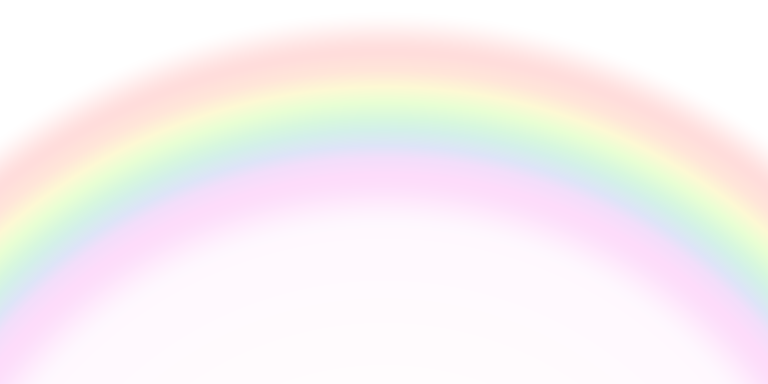
A WebGL 1 fragment shader for this background:

```glsl
precision highp float;
// A soft pastel rainbow arching over a white sky with a faint pink glow inside.
// The distance from a centre below the canvas runs through a chain of colour
// blends, from the inner glow outwards to the sky.

uniform vec2 u_resolution;

// Linear progress from radius a to radius b, clamped to 0..1.
float ramp(float a, float b, float r) {
    return clamp((r - a) / (b - a), 0.0, 1.0);
}

vec3 rainbow(float r) {
    // Inner glow into pink
    vec3 color = mix(vec3(1.0, 0.988, 0.992), vec3(0.998, 0.973, 0.996), ramp(0.73, 1.15, r));
    color = mix(color, vec3(0.992, 0.863, 0.980), smoothstep(1.13, 1.275, r));

    // Lavender, blue and cyan
    color = mix(color, vec3(0.950, 0.870, 0.980), ramp(1.275, 1.318, r));
    color = mix(color, vec3(0.870, 0.895, 0.970), ramp(1.318, 1.350, r));
    color = mix(color, vec3(0.830, 0.940, 0.915), ramp(1.350, 1.390, r));

    // Green, lime and yellow
    color = mix(color, vec3(0.845, 0.970, 0.870), ramp(1.390, 1.420, r));
    color = mix(color, vec3(0.910, 0.998, 0.830), ramp(1.420, 1.462, r));
    color = mix(color, vec3(0.990, 0.975, 0.830), ramp(1.462, 1.502, r));

    // Peach and red, then the outer fade into the sky
    color = mix(color, vec3(1.0, 0.900, 0.850), ramp(1.502, 1.545, r));
    color = mix(color, vec3(1.0, 0.865, 0.860), ramp(1.545, 1.590, r));
    return mix(color, vec3(1.0), smoothstep(1.590, 1.705, r));
}

void main() {
    // Height-based units, with x measured from the middle
    vec2 p = (gl_FragCoord.xy - vec2(0.5 * u_resolution.x, 0.0)) / u_resolution.y;
    float radius = length(p - vec2(0.0, -0.729));
    gl_FragColor = vec4(rainbow(radius), 1.0);
}
```
